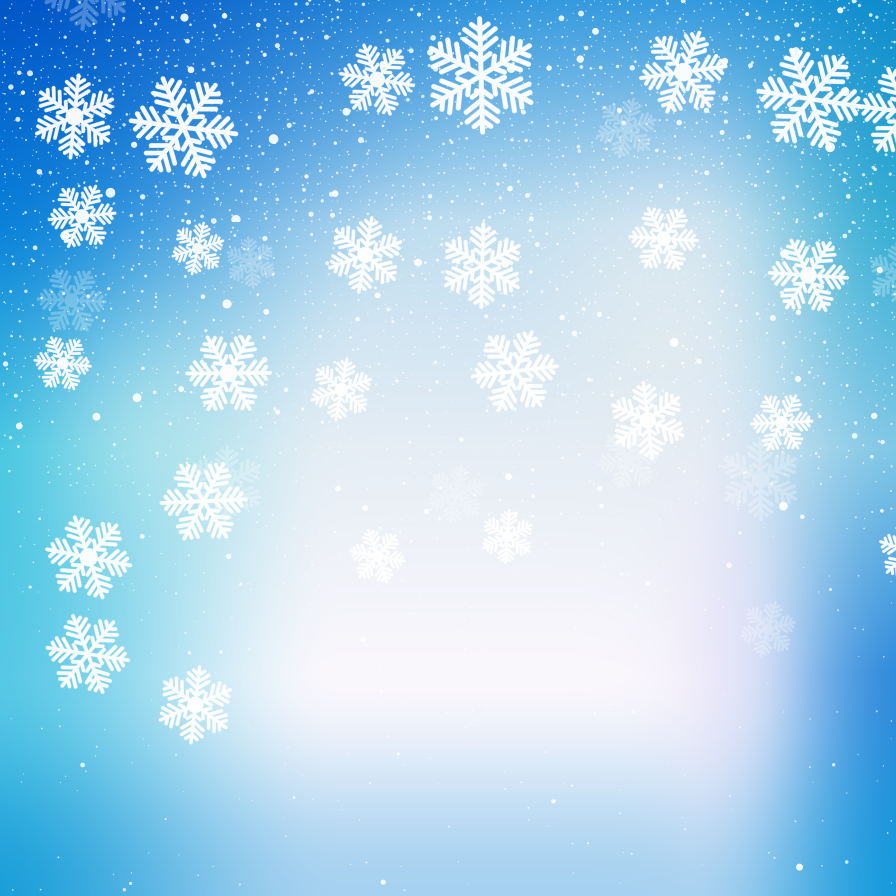
Give the GLSL for this background, as a WebGL 1 fragment shader.

```glsl
precision highp float;
uniform vec2 u_resolution;

const float PI = 3.14159265;
const vec3 SNOW = vec3(1.0);
const vec3 LAVENDER = vec3(0.90, 0.88, 0.97);
const vec3 PALE_CYAN = vec3(0.76, 0.92, 0.93);
const float FLAKE_GRID = 6.2;
const float GHOST_GRID = 5.3;
const float GHOST_OPACITY = 0.27;
const float ARM_WIDTH = 0.038;
const float CORE_RADIUS = 0.2;
const float BRANCH_ANGLE = 0.92;
const float DOT_GRID = 22.0;

vec3 hash3(vec2 p) {
  vec3 q = fract(p.xyx * vec3(0.1031, 0.1030, 0.0973));
  q += dot(q, q.yxz + 33.33);
  return fract((q.xxy + q.yzz) * q.zyx);
}

// Five evenly spaced colour stops, bottom to top
vec3 ramp(vec3 a, vec3 b, vec3 c, vec3 d, vec3 e, float y) {
  float t = y * 4.0;
  vec3 col = mix(a, b, smoothstep(0.0, 1.0, t));
  col = mix(col, c, clamp(t - 1.0, 0.0, 1.0));
  col = mix(col, d, clamp(t - 2.0, 0.0, 1.0));
  return mix(col, e, clamp(t - 3.0, 0.0, 1.0));
}

float glow(vec2 p, vec2 center, vec2 size) {
  vec2 d = (p - center) / size;
  return exp(-dot(d, d));
}

// Bright centre column fading into cool side columns
vec3 sky(vec2 p) {
  vec3 left = ramp(vec3(0.10, 0.62, 0.85), vec3(0.33, 0.78, 0.90),
                   vec3(0.25, 0.77, 0.88), vec3(0.03, 0.50, 0.85),
                   vec3(0.00, 0.33, 0.78), p.y);
  vec3 middle = ramp(vec3(0.65, 0.82, 0.94), vec3(0.98, 0.97, 0.99),
                     vec3(0.90, 0.93, 0.96), vec3(0.75, 0.87, 0.94),
                     vec3(0.20, 0.60, 0.87), p.y);
  vec3 right = ramp(vec3(0.08, 0.60, 0.86), vec3(0.18, 0.54, 0.86),
                    vec3(0.50, 0.78, 0.90), vec3(0.20, 0.68, 0.83),
                    vec3(0.05, 0.55, 0.80), p.y);
  float leftWidth = mix(0.38, 0.65, smoothstep(0.5, 1.0, p.y));
  vec3 col = mix(left, middle, smoothstep(-0.03, leftWidth, p.x));
  col = mix(col, right, smoothstep(0.76, 1.02, p.x));
  col = mix(col, LAVENDER, 0.6 * glow(p, vec2(0.81, 0.27), vec2(0.07, 0.2)));
  col = mix(col, PALE_CYAN, 0.5 * glow(p, vec2(0.17, 0.52), vec2(0.12, 0.14)));
  return mix(col, vec3(0.91, 0.93, 0.94), 0.6 * glow(p, vec2(0.74, 0.66), vec2(0.12, 0.16)));
}

float segment(vec2 p, vec2 a, vec2 b) {
  vec2 ab = b - a;
  return length(p - a - ab * clamp(dot(p - a, ab) / dot(ab, ab), 0.0, 1.0));
}

// Signed distance to a six-armed flake of unit radius
float snowflake(vec2 p, float turn, float core) {
  float sector = PI / 3.0;
  float angle = mod(atan(p.y, p.x) + turn + sector * 0.5, sector) - sector * 0.5;
  vec2 q = length(p) * vec2(cos(angle), abs(sin(angle)));
  vec2 branch = vec2(cos(BRANCH_ANGLE), sin(BRANCH_ANGLE));
  float d = segment(q, vec2(0.0), vec2(0.95, 0.0));
  for (int i = 0; i < 4; i++) {
    float k = float(i);
    vec2 root = vec2(0.24 + 0.17 * k, 0.0);
    float reach = 0.2 + 0.15 * sin(k * 1.1);
    d = min(d, segment(q, root, root + branch * reach));
  }
  return min(d - ARM_WIDTH, length(p) - core);
}

// Jittered grid of flakes, sparser toward the bottom
float flakes(vec2 p, float grid, float amount, float scale, float seed) {
  vec2 g = p * grid;
  float pixel = grid / u_resolution.y;
  float cover = 0.0;
  for (int j = -1; j <= 1; j++) {
    for (int i = -1; i <= 1; i++) {
      vec2 cell = floor(g) + vec2(float(i), float(j));
      vec3 place = hash3(cell + seed);
      vec3 kind = hash3(cell + seed + 41.7);
      vec2 center = cell + 0.25 + 0.5 * place.xy;
      float height = center.y / grid;
      float large = step(0.65, kind.x) * step(0.62, height);
      float radius = scale * (mix(0.19, 0.32, kind.y) + 0.13 * large);
      float core = CORE_RADIUS * step(0.35, kind.z) * (1.0 - large);
      float d = snowflake((g - center) / radius, place.x * PI, core) * radius;
      float shown = step(place.z, amount * smoothstep(0.0, 0.48, height));
      cover = max(cover, shown * (1.0 - smoothstep(-0.5 * pixel, pixel, d)));
    }
  }
  return cover;
}

// One round speck per chosen cell
float specks(vec2 p, float grid, float amount, float seed) {
  vec2 g = p * grid;
  vec2 cell = floor(g);
  vec3 h = hash3(cell + seed);
  float size = hash3(cell + seed + 9.3).x;
  float radius = mix(0.05, 0.12, size * size);
  float pixel = grid / u_resolution.y;
  float d = length(g - cell - 0.2 - 0.6 * h.xy) - radius;
  float density = amount * mix(0.06, 1.0, smoothstep(0.25, 0.95, p.y));
  return step(h.z, density) * (1.0 - smoothstep(-0.6 * pixel, 0.6 * pixel, d));
}

void main() {
  vec2 p = gl_FragCoord.xy / u_resolution;
  vec3 col = sky(p);
  col = mix(col, SNOW, GHOST_OPACITY * flakes(p, GHOST_GRID, 0.55, 0.8, 17.0));
  for (int i = 0; i < 4; i++) {
    float k = float(i);
    float dots = specks(p, DOT_GRID * pow(1.65, k), 0.36 + 0.12 * k, 23.0 * k + 5.0);
    col = mix(col, SNOW, dots * (0.9 - 0.08 * k));
  }
  col = mix(col, SNOW, 0.96 * flakes(p, FLAKE_GRID, 0.9, 1.0, 3.0));
  gl_FragColor = vec4(col, 1.0);
}
```
